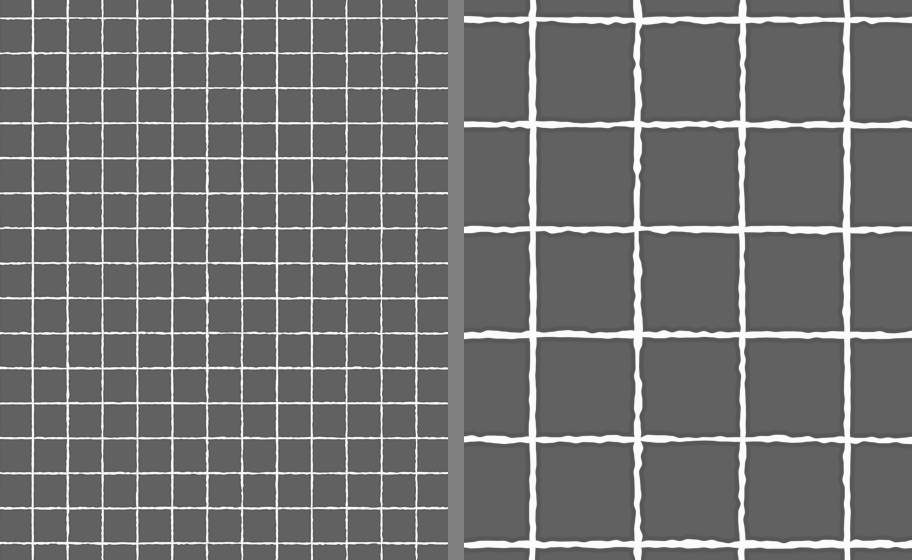
Left, the full canvas; right, a detail of the centre.
Write a WebGL 2 fragment shader that draws this pattern.

```glsl
#version 300 es
precision highp float;
// Hand-inked white grid with ragged line edges on charcoal grey.
uniform vec2 u_resolution;
out vec4 fragColor;

float hash(vec2 p) {
    return fract(sin(dot(p, vec2(127.1, 311.7))) * 43758.5453);
}

// Smooth 1D noise along a line, from -0.5 to 0.5
float noise(float t, float seed) {
    float i = floor(t);
    return mix(hash(vec2(i, seed)), hash(vec2(i + 1.0, seed)), smoothstep(0.0, 1.0, t - i)) - 0.5;
}

// Signed distance to the nearest of a set of parallel inked lines
float inkLines(float across, float along, float pitch, float family) {
    float id = floor(across / pitch + 0.5);
    float seed = id * 2.37 + family;

    // Slow sway of the whole stroke
    float d = across - id * pitch - 0.0006 * noise(along * 9.0, seed);

    // Each edge of each stroke has its own roughness
    float edgeSeed = seed + (d > 0.0 ? 0.71 : 0.19);
    float roughness = mix(0.0004, 0.0019, hash(vec2(edgeSeed, 5.3)));
    float wear = noise(along * 210.0, edgeSeed) + 0.6 * noise(along * 75.0, edgeSeed + 40.0);
    float halfWidth = 0.0018 + 0.0004 * (hash(vec2(seed, 8.1)) - 0.5);
    return abs(d) - halfWidth - roughness * wear;
}

void main() {
    // Canvas height is one unit
    vec2 p = gl_FragCoord.xy / u_resolution.y;
    float pixel = 1.0 / u_resolution.y;

    float vertical = inkLines(p.x - 0.0586, p.y, 0.06228, 11.0);
    float horizontal = inkLines(p.y - 0.0299, p.x, 0.0625, 67.0);
    float d = min(vertical, horizontal);

    // Charcoal ground, a thin darker rim beside the strokes, then white ink
    vec3 color = vec3(0.38);
    color = mix(vec3(0.34), color, smoothstep(0.0018, 0.0034, d));
    color = mix(vec3(0.985), color, smoothstep(-0.8 * pixel, 0.8 * pixel, d));
    fragColor = vec4(color, 1.0);
}
```
